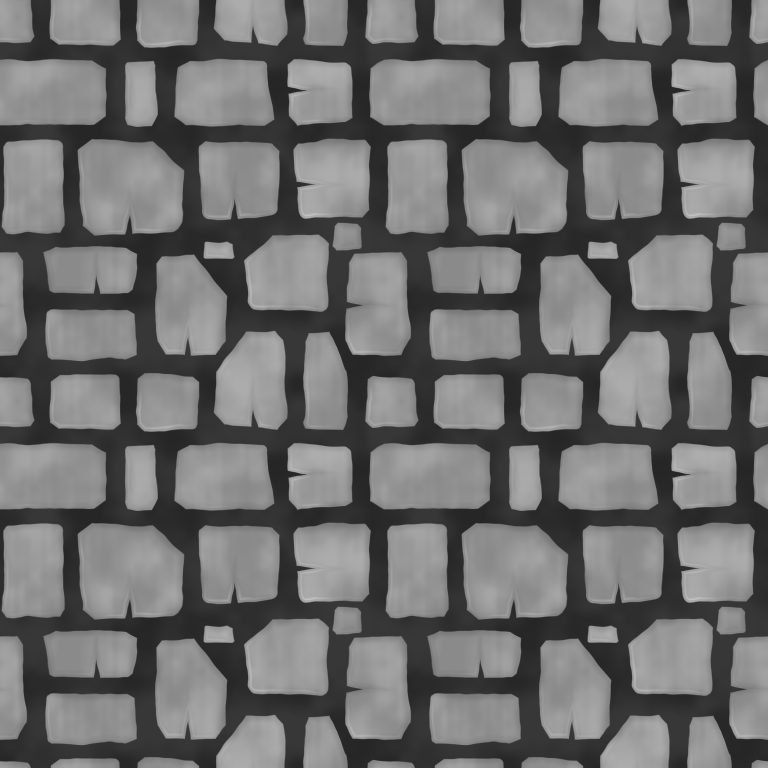
Reproduce this texture procedurally as a WebGL 1 fragment shader.

```glsl
precision highp float;
uniform vec2 u_resolution;

const float REPEATS = 2.0;
const float MARGIN = 0.021;
const vec3 MORTAR_DARK = vec3(0.15);
const vec3 MORTAR_LIGHT = vec3(0.215);
const vec3 STONE_DARK = vec3(0.54);
const vec3 STONE_LIGHT = vec3(0.68);

float hash(vec2 p) {
  vec3 q = fract(p.xyx * 0.1031);
  q += dot(q, q.yzx + 33.33);
  return fract((q.x + q.y) * q.z);
}

// Value noise that wraps after one tile
float noise(vec2 p, vec2 cells, float seed) {
  p *= cells;
  vec2 i = floor(p);
  vec2 f = fract(p);
  f = f * f * (3.0 - 2.0 * f);
  vec2 a = mod(i, cells) + seed;
  vec2 b = mod(i + 1.0, cells) + seed;
  return mix(mix(hash(a), hash(vec2(b.x, a.y)), f.x),
             mix(hash(vec2(a.x, b.y)), hash(b), f.x), f.y);
}

float cloud(vec2 p, float cells, float seed) {
  return 0.6 * noise(p, vec2(cells), seed)
       + 0.28 * noise(p, vec2(cells * 2.0), seed + 7.0)
       + 0.12 * noise(p, vec2(cells * 4.0), seed + 13.0);
}

// Thin wedge opening towards positive y
float wedge(vec2 q, float depth) {
  return abs(q.x) - 0.2 * (q.y + depth);
}

// Keeps the closest stone: distance, seed, position inside the stone
void addStone(inout vec4 nearest, vec2 p, vec2 lo, vec2 hi, float cut, float seed) {
  vec2 jitter = vec2(hash(vec2(seed, 1.0)), hash(vec2(seed, 2.0)));
  vec2 taper = vec2(hash(vec2(seed, 3.0)), hash(vec2(seed, 4.0))) - 0.5;
  vec2 h = 0.5 * (hi - lo) - MARGIN - 0.005 * jitter;
  vec2 q = fract(p - 0.5 * (lo + hi) + 0.5) - 0.5;
  vec2 local = q / h;
  vec2 size = h * (1.0 + 0.14 * taper * clamp(local.yx, -1.0, 1.0));
  float radius = 0.2 * min(h.x, h.y);
  vec2 e = abs(q) - size + radius;
  float d = length(max(e, 0.0)) + min(max(e.x, e.y), 0.0) - radius;

  // Bevel each corner, with one deeper cut at the top
  vec2 corner = sign(q);
  float bevel = 0.04 + 0.1 * hash(corner + vec2(seed, 5.0));
  if (corner.y < 0.0 && corner.x * cut > 0.0) bevel = abs(cut);
  vec2 n = normalize(h.yx);
  d = max(d, dot(abs(q), n) - dot(h, n) * (1.0 - bevel));

  // Chips in the lower or side edge of some stones
  float chance = hash(vec2(seed, 6.0));
  vec2 side = chance < 0.25 ? q : vec2(q.y, -q.x);
  float reach = chance < 0.25 ? h.y : h.x;
  float chip = wedge(side - vec2(0.03 * (jitter.x - 0.5), reach), 0.045);
  if (chance < 0.45 && h.x > 0.05) d = max(d, -chip);

  if (d < nearest.x) nearest = vec4(d, seed, local);
}

// Row of up to five stones; band holds top, bottom and their rise
void addCourse(inout vec4 nearest, vec2 p, vec4 joints, vec2 tail,
               vec4 cuts, vec4 band, float seed) {
  for (int i = 0; i < 5; i++) {
    float middle = 0.5 * (joints.x + joints.y);
    vec2 span = band.xy - band.zw * step(abs(middle - 0.74), 0.15);
    if (joints.y - joints.x > 0.02)
      addStone(nearest, p, vec2(joints.x, span.x), vec2(joints.y, span.y),
               cuts.x, seed + float(i));
    joints = vec4(joints.yzw, tail.x);
    tail.x = tail.y;
    cuts = vec4(cuts.yzw, 0.0);
  }
}

vec4 layStones(vec2 p) {
  vec4 s = vec4(1.0, 0.0, 0.0, 0.0);
  addCourse(s, p, vec4(-0.063, 0.302, 0.435, 0.729), vec2(0.937),
            vec4(0.0), vec4(0.135, 0.348, 0.0, 0.0), 11.0);
  addCourse(s, p, vec4(-0.01, 0.187, 0.5, 0.745), vec2(0.99),
            vec4(0.0, 0.3, 0.0, 0.0), vec4(0.344, 0.632, 0.0, 0.042), 23.0);
  addCourse(s, p, vec4(0.385, 0.612, 0.88, 1.088), vec2(1.088),
            vec4(0.44, -0.34, 0.1, 0.0), vec4(0.638, 0.945, 0.05, 0.11), 37.0);
  addCourse(s, p, vec4(0.112, 0.336, 0.539, 0.768), vec2(0.932, 1.112),
            vec4(0.0, 0.0, -0.42, 0.42), vec4(0.955, 1.14, 0.115, 0.0), 53.0);
  // A stacked pair and two pebbles fill the remaining spaces
  for (int i = 0; i < 2; i++) {
    float k = float(i);
    float top = 0.617 + 0.17 * k;
    addStone(s, p, vec2(0.095, top), vec2(0.378, top + 0.172), 0.0, 71.0 + k);
    vec2 pebble = vec2(0.573, 0.65) + k * vec2(0.331, -0.033);
    vec2 extent = vec2(0.059, 0.047 + 0.009 * k);
    addStone(s, p, pebble - extent, pebble + extent, 0.2, 83.0 + k);
  }
  return s;
}

void main() {
  vec2 p = REPEATS * gl_FragCoord.xy / u_resolution;
  p = fract(vec2(p.x, -p.y));
  float pixel = REPEATS / min(u_resolution.x, u_resolution.y);
  vec2 wobble = vec2(cloud(p, 14.0, 3.0), cloud(p, 14.0, 41.0)) - 0.5;
  vec4 stone = layStones(p + 0.017 * wobble);
  float depth = -stone.x;

  // Smoky mortar
  vec3 mortar = mix(MORTAR_DARK, MORTAR_LIGHT, smoothstep(0.2, 0.75, cloud(p, 9.0, 90.0)));

  // Mottled faces with faint brush strokes
  float tone = 0.7 * cloud(p, 11.0, 60.0) + 0.3 * hash(vec2(stone.y, 8.0));
  tone += 0.1 * (noise(p, vec2(70.0, 7.0), 20.0) - 0.5);
  vec3 face = mix(STONE_DARK, STONE_LIGHT, smoothstep(0.15, 0.85, tone));

  // Pale rims on the left and below, shaded rims elsewhere
  float lit = smoothstep(-0.3, 0.8, stone.w - stone.z) * noise(p, vec2(16.0), 30.0);
  float rim = smoothstep(0.004, 0.008, depth) * (1.0 - smoothstep(0.008, 0.014, depth));
  face += 0.09 * lit * rim;
  face -= 0.07 * (1.0 - lit) * (1.0 - smoothstep(0.0, 0.022, depth));

  float cover = smoothstep(-0.8 * pixel, 0.8 * pixel, depth);
  gl_FragColor = vec4(mix(mortar, face, cover), 1.0);
}
```
